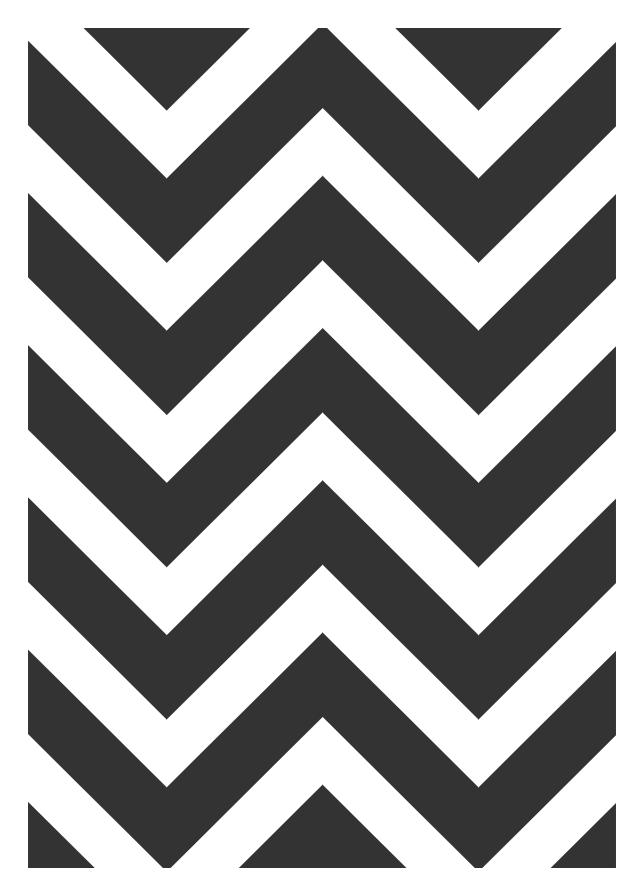
Reproduce this pattern procedurally as a Shadertoy shader.

```glsl
// Dark zigzag bands stacked on a white panel with a plain white margin.
// A triangle wave bends the vertical axis, a repeat stacks the bands,
// and a box distance trims them; edges are smoothed over one pixel.

const vec3 PAPER = vec3(1.0);
const vec3 INK = vec3(0.2);

// All lengths are fractions of the canvas height.
const vec2 PANEL_HALF = vec2(0.3281, 0.46875);
const vec2 PEAK = vec2(0.0007, 0.1339);   // top edge of one band at its peak
const float WAVE_LENGTH = 0.3480;
const float SLOPE = 0.993;
const float BAND_PERIOD = 0.1699;
const float BAND_HEIGHT = 0.0943;

// Horizontal distance to the nearest peak
float triangleWave(float x, float period) {
    return abs(x - period * round(x / period));
}

// Signed vertical distance to the nearest band, negative inside
float bandDistance(float y, float period, float height) {
    float fromCentre = y + 0.5 * height;
    return abs(fromCentre - period * round(fromCentre / period)) - 0.5 * height;
}

float chevronDistance(vec2 p, float slope) {
    float bent = p.y + slope * triangleWave(p.x, WAVE_LENGTH);
    return bandDistance(bent, BAND_PERIOD, BAND_HEIGHT) / length(vec2(1.0, slope));
}

float boxDistance(vec2 p, vec2 halfSize) {
    vec2 d = abs(p) - halfSize;
    return length(max(d, 0.0)) + min(max(d.x, d.y), 0.0);
}

// Coverage of a shape, softened across one pixel
float coverage(float dist, float pixel) {
    return clamp(0.5 - dist / pixel, 0.0, 1.0);
}

void mainImage(out vec4 fragColor, in vec2 fragCoord) {
    float pixel = 1.0 / iResolution.y;
    vec2 p = (fragCoord - 0.5 * iResolution.xy) * pixel;

    float chevrons = coverage(chevronDistance(p - PEAK, SLOPE), pixel);
    float panel = coverage(boxDistance(p, PANEL_HALF), pixel);

    fragColor = vec4(mix(PAPER, INK, chevrons * panel), 1.0);
}
```
